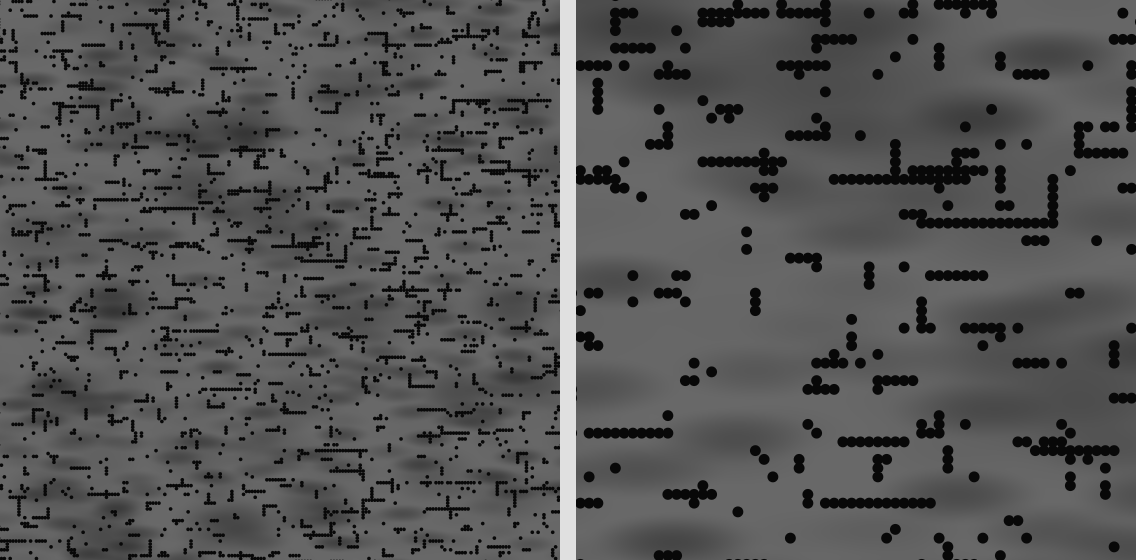
Left: the whole. Right: its middle third, enlarged.
This texture is drawn by a WebGL 2 fragment shader. Its source:

```glsl
#version 300 es
precision highp float;

#define GRID 192.0          // ink cells across the canvas
#define DOT_RADIUS 0.62     // in cells
#define DOT_SHARE 0.016     // lone dots per cell
#define BREAK_SHARE 0.08    // gaps in the strokes
#define LONG_TILE vec2(24.0, 12.0)
#define SHORT_TILE vec2(8.0, 6.0)
#define FINE_SMUDGES vec2(18.0, 32.0)
#define BROAD_SMUDGES vec2(10.0, 14.0)
#define GROUND_GREY 0.41
#define INK_GREY 0.03

uniform vec2 u_resolution;
out vec4 outColor;

vec4 hash4(vec2 p) {
    vec4 h = fract(p.xyxy * vec4(0.1031, 0.1030, 0.0973, 0.1099));
    h += dot(h, h.wzxy + 33.33);
    return fract((h.xxyz + h.yzzw) * h.zywx);
}

// Horizontal row of cells
bool inRun(vec2 q, float start, float count) {
    return abs(q.y) < 0.5 && q.x > start - 0.5 && q.x < start + count - 0.5;
}

// One angular stroke per tile: a run, a riser and a short tail
bool inStrokes(vec2 cell, vec2 tile, float density, vec2 runRange, float maxRise, float seed) {
    vec2 home = floor(cell / tile);
    for (int y = -1; y <= 1; y++) {
        for (int x = -1; x <= 0; x++) {
            vec2 id = home + vec2(x, y);
            vec4 a = hash4(id + seed);
            if (a.x > density) continue;
            vec4 b = hash4(id + seed + 57.0);
            vec2 q = cell - id * tile - floor(a.yz * tile);
            float run = floor(mix(runRange.x, runRange.y, a.w * a.w));
            float rise = floor(b.x * b.x * (maxRise + 1.0));
            float joint = floor(floor(b.z * 3.0) * 0.5 * (run - 1.0));
            float tail = floor(b.w * b.w * run * 0.4);
            q.y *= b.y < 0.5 ? -1.0 : 1.0;
            bool riser = abs(q.x - joint) < 0.5 && q.y > -0.5 && q.y < rise + 0.5;
            if (riser || inRun(q, 0.0, run) || inRun(q - vec2(0.0, rise), joint, tail)) return true;
        }
    }
    return false;
}

bool isInk(vec2 cell) {
    vec4 chance = hash4(cell + 311.0);
    if (chance.x < DOT_SHARE) return true;
    if (chance.y < BREAK_SHARE) return false;
    return inStrokes(cell, LONG_TILE, 0.65, vec2(7.0, 18.0), 7.0, 101.0)
        || inStrokes(cell, SHORT_TILE, 0.85, vec2(1.0, 7.0), 3.0, 211.0);
}

// Distance to the nearest inked cell centre
float inkDistance(vec2 p) {
    vec2 corner = floor(p - 0.5);
    float nearest = 2.0;
    for (int i = 0; i < 4; i++) {
        vec2 cell = corner + vec2(i % 2, i / 2);
        if (isInk(cell)) nearest = min(nearest, length(p - cell - 0.5));
    }
    return nearest;
}

// Cellular sum of soft elliptic stains
float smudges(vec2 p, vec2 radius, float power, float seed) {
    vec2 home = floor(p);
    float total = 0.0;
    for (int y = -1; y <= 1; y++) {
        for (int x = -1; x <= 1; x++) {
            vec2 id = home + vec2(x, y);
            vec4 h = hash4(id + seed);
            vec2 d = (p - id - h.xy) / radius;
            float falloff = max(0.0, 1.0 - dot(d, d));
            total += pow(h.z, power) * falloff * falloff;
        }
    }
    return total;
}

void main() {
    vec2 uv = gl_FragCoord.xy / u_resolution.y;

    // Stained ground
    float stain = 0.38 * smudges(uv * FINE_SMUDGES, vec2(1.0, 0.6), 3.0, 401.0)
                + 0.36 * smudges(uv * BROAD_SMUDGES, vec2(0.95, 0.85), 4.0, 503.0);
    float grey = GROUND_GREY * exp(-stain);

    // Ink with edges one pixel wide
    float pixel = GRID / u_resolution.y;
    float ink = clamp((DOT_RADIUS - inkDistance(uv * GRID)) / pixel + 0.5, 0.0, 1.0);
    outColor = vec4(vec3(mix(grey, INK_GREY, ink)), 1.0);
}
```
